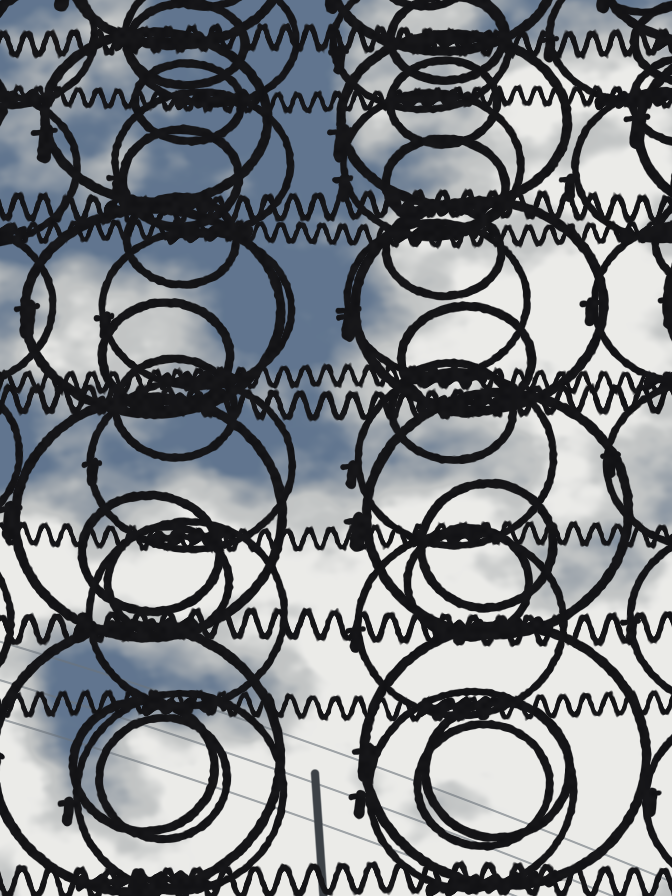
This pattern is drawn by a WebGL 1 fragment shader. Its source:

```glsl
precision highp float;
uniform vec2 u_resolution;

float hash(vec2 p) {
  return fract(sin(dot(p, vec2(127.1, 311.7))) * 43758.5453);
}

float noise(vec2 p) {
  vec2 i = floor(p), f = fract(p);
  f = f * f * (3.0 - 2.0 * f);
  return mix(mix(hash(i), hash(i + vec2(1, 0)), f.x),
             mix(hash(i + vec2(0, 1)), hash(i + vec2(1, 1)), f.x), f.y);
}

float fbm(vec2 p) {
  float sum = 0.0, amp = 0.52;
  for (int i = 0; i < 5; i++) {
    sum += amp * noise(p);
    p = mat2(1.6, 1.2, -1.2, 1.6) * p + 3.7;
    amp *= 0.5;
  }
  return sum;
}

// Heights of the cross wires, shrinking upward with perspective
float frontWire(float k) { return 7.55 - 2.3 * k + 0.125 * k * k; }
float backWire(float k) { return 6.05 - 1.5 * k + 0.05 * k * k; }

float ellipse(vec2 q, vec2 r) {
  float a = length(q / r);
  return a * (a - 1.0) / max(length(q / (r * r)), 0.001);
}

float segment(vec2 p, vec2 a, vec2 b) {
  vec2 ab = b - a;
  return length(p - a - ab * clamp(dot(p - a, ab) / dot(ab, ab), 0.0, 1.0));
}

float zigzag(vec2 q, float amp, float period) {
  float w = 6.2832 / period;
  float slope = amp * w * cos(w * q.x);
  return abs(q.y - amp * sin(w * q.x)) / sqrt(1.0 + slope * slope);
}

// Wire wound tightly around touching rings
float winding(vec2 q, float halfLength) {
  return segment(q, vec2(-halfLength, 0.02), vec2(halfLength, -0.02))
    - 0.05 - 0.025 * sin(q.x * 38.0 + q.y * 12.0);
}

float clip(vec2 q, float size) {
  float knot = segment(q, vec2(0.0, -size), vec2(-0.2 * size, size)) - 0.55 * size;
  return min(knot, segment(q, vec2(-size, -0.8 * size), vec2(0.6 * size, -size)) - 0.025);
}

// One hourglass spring, from its wide front ring to its smaller back ring
float spring(vec2 p, float row, float col) {
  float back = row - 1.0;
  float f0 = frontWire(row), f1 = frontWire(row + 1.0);
  float b0 = backWire(back), b1 = backWire(back + 1.0);
  vec2 frontC = vec2(2.75 - 0.03 * row + col * (3.2 - 0.22 * row), 0.5 * (f0 + f1));
  vec2 backC = vec2(2.75 + col * (2.36 - 0.14 * back), 0.5 * (b0 + b1));
  vec2 frontR = vec2(1.2 - 0.07 * row, 0.5 * (f0 - f1) + 0.04);
  vec2 backR = vec2(0.87 - 0.035 * back, 0.5 * (b0 - b1) + 0.05);

  float d = 9.0;
  for (int i = 0; i < 4; i++) {
    float t = float(i) / 3.0;
    float waist = 1.0 - 2.0 * t * (1.0 - t);
    vec2 id = vec2(row * 4.0 + float(i), col);
    vec2 jitter = vec2(hash(id), hash(id + 17.3)) - 0.5;
    vec2 c = mix(frontC, backC, t) + 0.13 * jitter;
    vec2 r = mix(frontR, backR, t) * waist * (1.0 + 0.08 * jitter.yx);
    vec2 q = p - c;
    q.y += 0.05 * jitter.x * q.x;
    d = min(d, abs(ellipse(q, r)) - mix(0.041, 0.031, t));
  }
  float slip = 0.2 * hash(vec2(row, col));
  d = min(d, clip(p - frontC + vec2(frontR.x, -slip), 0.11));
  d = min(d, clip(p - backC + vec2(backR.x, -slip), 0.08));
  d = min(d, winding(p - vec2(frontC.x, f0), 0.45));
  return min(d, winding(p - vec2(backC.x, b0), 0.32));
}

vec3 sky(vec2 p) {
  float n = fbm(p * vec2(0.75, 1.0) + vec2(2.3, 5.1));
  n += 0.028 * (p.y - 3.6) + 0.012 * (p.x - 2.9);
  n += 0.12 * exp(-0.7 * dot(p - vec2(3.8, 6.3), p - vec2(3.8, 6.3)));
  vec3 c = mix(vec3(0.38, 0.46, 0.56), vec3(0.61, 0.64, 0.67), smoothstep(0.32, 0.46, n));
  c = mix(c, vec3(0.76, 0.77, 0.77), smoothstep(0.43, 0.53, n));
  return mix(c, vec3(0.92, 0.92, 0.91), smoothstep(0.53, 0.64, n));
}

void main() {
  float px = 7.68 / u_resolution.y;
  vec2 p = vec2(gl_FragCoord.x, u_resolution.y - gl_FragCoord.y) * px;
  vec3 color = sky(p);

  // Distant cables and pole
  for (int i = 0; i < 3; i++) {
    float y = 5.5 + 0.33 * float(i) + 0.3 * p.x + 0.01 * p.x * p.x;
    color = mix(color, vec3(0.42, 0.45, 0.48), 0.6 * (1.0 - smoothstep(0.004, 0.006 + px, abs(p.y - y))));
  }
  float pole = segment(p, vec2(2.7, 6.63), vec2(2.78, 7.8)) - 0.035;
  color = mix(color, vec3(0.24, 0.26, 0.28), 1.0 - smoothstep(-px, px, pole));

  // Springs and the zigzag wires joining them
  float d = 9.0;
  for (int row = 0; row < 6; row++) {
    float k = float(row);
    for (int col = 0; col < 4; col++) d = min(d, spring(p, k, float(col) - 1.5));
    float sag = 0.03 * sin(p.x * 1.3 + k * 2.0);
    d = min(d, zigzag(p - vec2(0.07 * k, frontWire(k) + sag), 0.11 - 0.006 * k, 0.25 - 0.012 * k) - 0.026);
    d = min(d, zigzag(p - vec2(0.05 * k, backWire(k) - sag), 0.08 - 0.004 * k, 0.195 - 0.006 * k) - 0.022);
  }
  d += 0.012 * (noise(p * 28.0) - 0.5);

  vec3 steel = vec3(0.08, 0.08, 0.09) + 0.025 * (noise(p * 20.0) - 0.5);
  color = mix(steel, color, smoothstep(-0.8 * px, 0.8 * px, d));
  gl_FragColor = vec4(color, 1.0);
}
```
